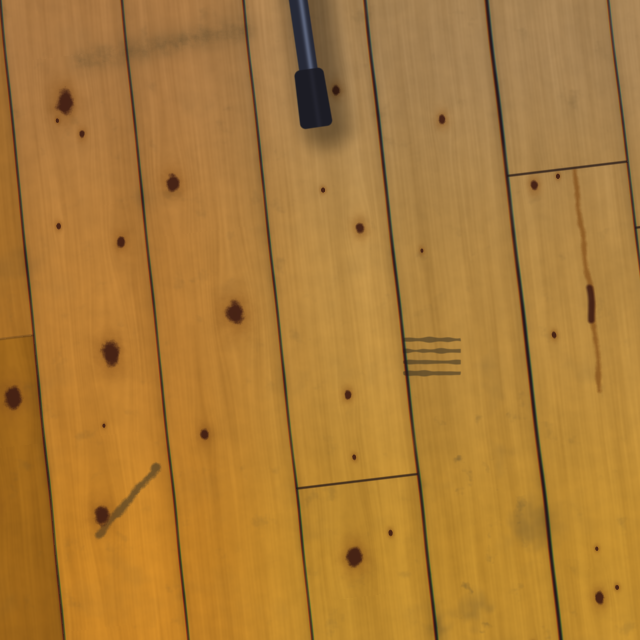
This texture is drawn by a three.js fragment shader. Its source:

```glsl
// Worn pine floorboards, leaning and fanning slightly, with a dark rod tip on top.
// Planks are a sheared repeat; grain is stretched gradient noise bent around hashed
// knots; seams, dirt, scuffs and the rod are layered with distance functions.
varying vec2 vUv;

const float LEAN = 0.10;   // sideways drift of the seams
const float PITCH = 0.19;  // plank width at the top
const float FAN = 0.004;   // widening toward the bottom
const float SKEW = 0.12;   // slope of the butt joints
const float SOFT = 0.0016; // edge softness
const vec3 WOOD_TOP = vec3(0.645, 0.505, 0.325);
const vec3 WOOD_MID = vec3(0.715, 0.535, 0.255);
const vec3 WOOD_LOW = vec3(0.755, 0.55, 0.185);
const vec3 ORANGE_TINT = vec3(1.01, 0.91, 0.8);
const vec3 AMBER = vec3(0.58, 0.37, 0.09);
const vec3 GRIME = vec3(0.33, 0.27, 0.17);
const vec3 SEAM = vec3(0.15, 0.1, 0.09);
const vec3 KNOT = vec3(0.23, 0.1, 0.07);
const vec3 HALO = vec3(0.5, 0.3, 0.1);
const vec3 ROD = vec3(0.15, 0.16, 0.21);
const vec3 SHINE = vec3(0.42, 0.46, 0.56);
const vec3 CAP = vec3(0.11, 0.11, 0.14);

vec2 hash2(vec2 p) {
  p = vec2(dot(p, vec2(127.1, 311.7)), dot(p, vec2(269.5, 183.3)));
  return fract(sin(p) * 43758.5);
}

float corner(vec2 i, vec2 f, vec2 o) { return dot(hash2(i + o) * 2.0 - 1.0, f - o); }

float noise(vec2 p) {
  vec2 i = floor(p), f = fract(p), w = f * f * (3.0 - 2.0 * f), o = vec2(1.0, 0.0);
  return mix(mix(corner(i, f, o.yy), corner(i, f, o.xy), w.x),
             mix(corner(i, f, o.yx), corner(i, f, o.xx), w.x), w.y);
}

float fbm(vec2 p) {
  float sum = 0.0, amp = 1.0;
  for (int i = 0; i < 4; i++) {
    sum += amp * noise(p);
    p = p * 2.1 + 7.3;
    amp *= 0.55;
  }
  return sum;
}

float segment(vec2 p, vec2 a, vec2 b) {
  vec2 ab = b - a;
  return length(p - a - ab * clamp(dot(p - a, ab) / dot(ab, ab), 0.0, 1.0));
}

float box(vec2 p, vec2 halfSize, float r) {
  vec2 q = abs(p) - halfSize + r;
  return length(max(q, 0.0)) + min(max(q.x, q.y), 0.0) - r;
}

float below(float edge, float d) { return 1.0 - smoothstep(edge - SOFT, edge + SOFT, d); }

// Height of the butt joint on a plank, off the canvas where there is none
float jointHeight(float id) {
  if (id < 0.0) return 0.47;
  if (id == 2.0) return 0.181;
  if (id == 4.0) return 0.63;
  return id > 4.0 ? 0.525 : -1.0;
}

// Three sizes of knots: x = core, y = halo, z = sideways bend of the grain
vec3 knots(float u, float along, float id, float rough) {
  vec3 sum = vec3(0.0);
  for (int k = 0; k < 3; k++) {
    float size = float(k), cell = 0.3 - 0.08 * size, row = floor(along / cell);
    vec2 seed = vec2(id * 3.0 + 11.0, row * 5.0 + size * 37.0);
    vec2 at = 0.2 + 0.6 * hash2(seed), dice = hash2(seed + 91.0);
    float chance = k > 0 ? 0.33 : (id < 2.0 ? 0.85 : 0.15);
    float r = 0.0135 * pow(0.5, size) * (0.75 + 0.4 * dice.y);
    vec2 d = vec2((u - id - at.x) * PITCH, along - (row + at.y) * cell);
    float dist = length(d * vec2(1.0, 0.72)) + rough * r * 0.5;
    vec2 e = d * vec2(1.0, 0.35) / r;
    vec3 knot = vec3(1.0 - smoothstep(r * 0.55, r * 1.15, dist),
                     exp(-dist * dist / (r * r * 2.6)), d.x * exp(-dot(e, e) / 5.0));
    sum += knot * step(dice.x, chance);
  }
  return vec3(min(sum.xy, 1.0), sum.z);
}

void main() {
  vec2 p = vUv;
  float rough = fbm(p * 42.0), patches = fbm(p * 8.0 + 3.0);

  // Plank coordinates
  float fall = 1.0 - p.y;
  float u = (p.x - LEAN * fall) / (PITCH + FAN * fall) + 0.012 * noise(vec2(p.y * 7.0, 2.0));
  float id = floor(u), along = p.y - SKEW * p.x, joint = jointHeight(id);
  float above = step(joint, along), tone = hash2(vec2(id + 4.0, above * 17.0)).x - 0.5;

  // Base colour and grain
  vec3 color = mix(WOOD_LOW, WOOD_MID, smoothstep(0.1, 0.55, p.y));
  color = mix(color, WOOD_TOP, smoothstep(0.45, 0.95, p.y));
  color *= mix(ORANGE_TINT, vec3(1.0), smoothstep(0.25, 0.55, p.x));
  if (id < 0.0) color = mix(AMBER, color, 0.15 + 0.45 * above);
  vec3 knot = knots(u, along, id, rough);
  vec2 g = vec2(u * PITCH - 0.85 * knot.z, along + id * 5.3 + above * 2.7);
  float grain = 0.11 * noise(g * vec2(20.0, 1.3)) + 0.09 * noise(g * vec2(65.0, 2.2))
              + 0.07 * noise(g * vec2(230.0, 7.0));
  color *= 1.0 + 0.05 * (tone + patches) + 0.035 * rough + grain * vec3(0.85, 1.0, 1.35);

  // Dirt blotches, the grubby plank and a long smudge
  float grubby = id == 3.0 ? below(0.0, p.y - 0.5) * smoothstep(0.5, 0.25, p.y) : 0.0;
  grubby *= 1.1 - 0.8 * fract(u);
  float smudge = segment(p, vec2(0.13, 0.905), vec2(0.38, 0.955));
  float dirt = smoothstep(0.1, 0.8, patches) * (0.16 + 0.5 * grubby)
             + smoothstep(0.25, 0.8, fbm(p * 24.0)) * (0.15 + 0.4 * grubby)
             + 0.4 * exp(-smudge * smudge * 2500.0) * (0.7 + rough);
  color = mix(color, GRIME, clamp(dirt, 0.0, 0.75));

  // Rows of broken dashes, a diagonal scrape and a resin crack
  vec2 q = p - vec2(0.675, 0.443), rows = vec2(p.x * 50.0, floor(q.y / 0.0175) * 7.3);
  float dash = abs(fract(q.y / 0.0175) - 0.5) * 0.0175;
  float scuff = below(0.003 + 0.005 * noise(rows), dash) * below(0.0, box(q, vec2(0.045, 0.035), 0.01));
  float scrape = segment(p, vec2(0.155, 0.165), vec2(0.245, 0.27)) + 0.006 * rough;
  color = mix(color, GRIME * 0.85, 0.65 * max(scuff, 1.0 - smoothstep(0.002, 0.009, scrape)));
  vec2 bent = p + vec2(0.012 * noise(vec2(p.y * 14.0, 5.0)), 0.0);
  float crack = segment(bent, vec2(0.898, 0.733), vec2(0.94, 0.39)) + 0.003 * rough;
  float slot = segment(bent, vec2(0.918, 0.55), vec2(0.924, 0.5));
  color = mix(color, HALO, max(0.6 * knot.y, 0.7 * (1.0 - smoothstep(0.0, 0.007, crack))));
  color = mix(color, KNOT, 0.87 * max(knot.x, 1.0 - smoothstep(0.002, 0.008, slot)));

  // Seams with a slight colour fringe, and butt joints
  float seamId = floor(u + 0.5), offset = (u - seamId) * PITCH;
  float bold = seamId == 4.0 ? 1.0 : (seamId == 3.0 ? 0.7 : 0.35);
  vec3 fringe = abs(offset + vec3(-0.0009, 0.0, 0.0009));
  vec3 gap = 1.0 - smoothstep(vec3(0.0005), vec3(0.0025 + 0.0022 * bold), fringe);
  color *= 1.0 - 0.2 * exp(-abs(offset) / 0.007) * (0.8 + patches);
  color = mix(color, SEAM, gap * clamp(0.62 + 0.35 * bold + 0.25 * patches, 0.0, 1.0));
  color = mix(color, SEAM, below(0.0018, abs(along - joint)) * (id < 0.0 ? 0.25 : 0.8));

  // Rod and rubber cap, in a frame running up the rod
  vec2 axis = normalize(vec2(-0.029, 0.198)), rel = p - vec2(0.495, 0.802);
  vec2 rod = vec2(dot(rel, vec2(axis.y, -axis.x)), dot(rel, axis));
  float shadow = box(rod - vec2(0.016, 0.14), vec2(0.022, 0.16), 0.02);
  color *= 0.65 + 0.35 * smoothstep(-0.01, 0.04, shadow);
  float glint = exp(-pow(abs(rod.x - 0.004) / 0.004, 2.0));
  float shaft = box(rod - vec2(0.0, 0.23), vec2(0.0145, 0.15), 0.002);
  color = mix(color, mix(ROD, SHINE, 0.75 * glint), below(0.0, shaft));
  float cap = box(rod - vec2(0.0, 0.045), vec2(0.0255 - 0.03 * rod.y, 0.046), 0.009);
  color = mix(color, CAP * (1.0 + 0.25 * glint), below(0.0, cap));

  gl_FragColor = vec4(clamp(color, 0.0, 1.0), 1.0);
}
```
